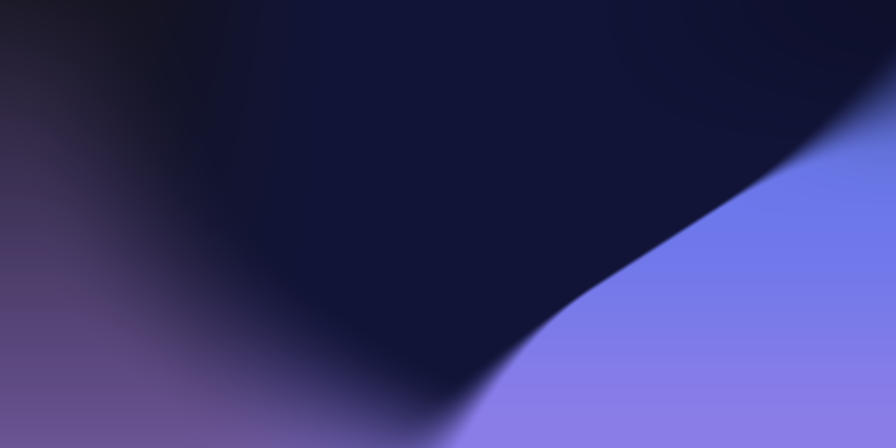
A WebGL 1 fragment shader for this background:

```glsl
precision highp float;

uniform vec2 u_resolution;

#define NAVY        vec3(0.067, 0.078, 0.215)
#define CHARCOAL    vec3(0.075, 0.075, 0.130)
#define MAUVE_LOW   vec3(0.420, 0.330, 0.580)
#define MAUVE_HIGH  vec3(0.110, 0.100, 0.160)
#define LAVENDER    vec3(0.545, 0.490, 0.910)
#define PERIWINKLE  vec3(0.425, 0.470, 0.920)
#define DUSK_BLUE   vec3(0.340, 0.410, 0.780)
#define FOLD_SLOPE  0.64
#define EDGE_WIDTH  0.008
#define GLOW_DECAY  3.2

// Height of the fold's crest: a straight slope that steepens at the left.
float foldHeight(float x) {
  float bend = max(0.0, 1.33 - x);
  return 0.445 + FOLD_SLOPE * (x - 1.46) - bend * bend;
}

// The crest is crisp in the middle and blurs toward both ends.
float foldSoftness(float x) {
  float left = max(0.0, 1.3 - x);
  float right = max(0.0, x - 1.6);
  float crisp = max(EDGE_WIDTH, 1.0 / u_resolution.y);
  return crisp + left * left + 0.8 * right * right;
}

float foldMask(vec2 p) {
  float softness = foldSoftness(p.x);
  return 1.0 - smoothstep(-softness, softness, p.y - foldHeight(p.x));
}

// Soft glow whose reach spreads to the right near the floor.
float glowMask(vec2 p) {
  float spread = exp(-GLOW_DECAY * p.y);
  float middle = 0.16 + 0.8 * spread;
  float halfWidth = 0.2 + 0.3 * spread;
  return 1.0 - smoothstep(middle - halfWidth, middle + halfWidth, p.x);
}

vec3 backdropColor(vec2 p) {
  float leftShade = (1.0 - smoothstep(0.25, 0.8, p.x)) * p.y;
  float cornerShade = smoothstep(1.2, 2.0, p.x) * smoothstep(0.6, 1.0, p.y);
  return mix(NAVY, CHARCOAL, leftShade) * (1.0 - 0.2 * cornerShade);
}

vec3 glowColor(vec2 p) {
  vec3 mauve = mix(MAUVE_LOW, MAUVE_HIGH, p.y);
  return mix(mauve, LAVENDER, 0.75 * smoothstep(0.4, 1.05, p.x));
}

vec3 foldColor(vec2 p) {
  vec3 body = mix(LAVENDER, PERIWINKLE, smoothstep(0.0, 0.55, p.y));
  float dusk = smoothstep(0.5, 0.85, p.y) * smoothstep(1.6, 2.0, p.x);
  return mix(body, DUSK_BLUE, dusk);
}

void main() {
  // Canvas space: x runs from 0 to 2, y from 0 to 1.
  vec2 p = gl_FragCoord.xy / u_resolution * vec2(2.0, 1.0);

  vec3 color = mix(backdropColor(p), glowColor(p), glowMask(p));
  color = mix(color, foldColor(p), foldMask(p));

  gl_FragColor = vec4(color, 1.0);
}
```
